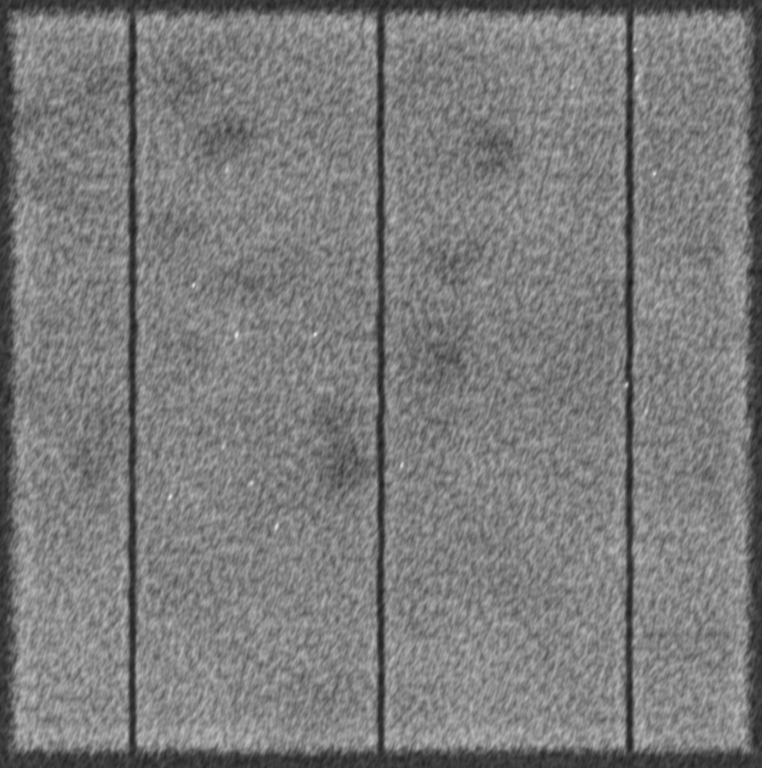
Write a Shadertoy shader that draws this texture.

```glsl
#define BASE_TONE 0.505
#define DARK_TONE 0.15
#define GROOVE_SPACING 0.326
#define GROOVE_HALF_WIDTH 0.0042
#define BORDER_WIDTH 0.016
#define GRAIN_SCALE vec2(125.0, 72.0)
#define GRAIN_AMOUNT 0.20
#define STAIN_COUNT 24
#define STAIN_DEPTH 0.17
#define SPECK_COUNT 20

vec2 hash2(vec2 p) {
    vec3 q = fract(vec3(p.xyx) * vec3(0.1031, 0.1030, 0.0973));
    q += dot(q, q.yzx + 33.33);
    return fract((q.xx + q.yz) * q.zy);
}

float cornerSlope(vec2 cell, vec2 corner, vec2 f) {
    float angle = 6.28318 * hash2(cell + corner).x;
    return dot(vec2(cos(angle), sin(angle)), f - corner);
}

float gradientNoise(vec2 p) {
    vec2 cell = floor(p), f = fract(p);
    vec2 u = f * f * f * (f * (f * 6.0 - 15.0) + 10.0);
    float low = mix(cornerSlope(cell, vec2(0, 0), f), cornerSlope(cell, vec2(1, 0), f), u.x);
    float high = mix(cornerSlope(cell, vec2(0, 1), f), cornerSlope(cell, vec2(1, 1), f), u.x);
    return mix(low, high, u.y);
}

float fbm(vec2 p) {
    float sum = 0.0, amp = 1.0;
    for (int i = 0; i < 4; i++) {
        sum += amp * gradientNoise(p);
        p = p * 2.03 + 17.7;
        amp *= 0.5;
    }
    return sum;
}

// Short, slightly slanted upright flecks
float grain(vec2 uv) {
    vec2 p = vec2(uv.x - 0.28 * uv.y, uv.y) * GRAIN_SCALE;
    return gradientNoise(p + 40.0) + 0.65 * gradientNoise(p * 1.9 + 91.0);
}

// Soft dark patches, mostly in the upper two thirds
float stains(vec2 uv) {
    vec2 warped = uv + 0.022 * vec2(fbm(uv * 18.0 + 5.0), fbm(uv * 18.0 + 60.0));
    float cover = 0.0;
    for (int i = 0; i < STAIN_COUNT; i++) {
        vec2 place = hash2(vec2(float(i), 3.0));
        vec2 shape = hash2(vec2(float(i), 11.0));
        vec2 center = vec2(place.x, mix(0.34, 0.92, place.y));
        vec2 d = (warped - center) / mix(vec2(0.018), vec2(0.040, 0.034), shape);
        cover = max(cover, exp(-dot(d, d)) * mix(0.3, 1.0, shape.x * shape.y));
    }
    return cover;
}

// Small bright upright chips
float specks(vec2 uv) {
    float cover = 0.0;
    for (int i = 0; i < SPECK_COUNT; i++) {
        vec2 place = hash2(vec2(float(i), 27.0));
        vec2 shape = hash2(vec2(float(i), 39.0));
        vec2 d = uv - vec2(place.x, mix(0.99, 0.18, place.y * place.y));
        d.x -= 0.25 * d.y;
        d /= vec2(0.0026, mix(0.003, 0.0065, shape.x));
        cover = max(cover, exp(-dot(d, d)) * mix(0.5, 1.0, shape.y));
    }
    return cover;
}

void mainImage(out vec4 fragColor, in vec2 fragCoord) {
    vec2 uv = fragCoord / iResolution.xy;
    float fleck = grain(uv);

    // Plate: broad mottling, paler toward the foot
    float tone = BASE_TONE + 0.055 * fbm(uv * 5.0 + 8.0) + 0.03 * fbm(uv * 16.0);
    tone += 0.03 * smoothstep(0.4, 0.05, uv.y);
    tone -= STAIN_DEPTH * stains(uv);

    // Distances to the outer edge and the nearest groove
    vec2 inset = min(uv, 1.0 - uv);
    float bottom = uv.y - 0.006;
    float edge = min(inset.x, min(bottom, inset.y));
    edge += 0.004 * gradientNoise(uv * 45.0) + 0.003 * fleck;
    float offset = uv.x - 0.5;
    float groove = abs(offset - GROOVE_SPACING * round(offset / GROOVE_SPACING)
        + 0.0018 * gradientNoise(vec2(uv.x * 3.0, uv.y * 38.0)));

    // Pale worn rims beside the edges
    tone += 0.055 * exp(-pow((edge - 0.034) / 0.013, 2.0));
    tone += 0.04 * exp(-pow((groove - 0.014) / 0.006, 2.0));
    tone += GRAIN_AMOUNT * fleck;

    // Cut grooves with uneven width and depth
    float wear = gradientNoise(vec2(uv.x * 7.0, uv.y * 30.0));
    float width = GROOVE_HALF_WIDTH * (1.0 + 0.35 * wear);
    float cut = 1.0 - smoothstep(width * 0.25, width * 1.9, groove);
    tone = mix(tone, DARK_TONE + 0.07 * fleck, cut * (0.92 + 0.2 * min(wear, 0.0)));

    // Dark outer border
    float border = 1.0 - smoothstep(BORDER_WIDTH * 0.4, BORDER_WIDTH * 1.65, edge);
    tone = mix(tone, DARK_TONE + 0.06 + 0.10 * fleck, border * 0.95);

    tone = mix(tone, 0.92, specks(uv) * (1.0 - border));
    fragColor = vec4(vec3(clamp(tone, 0.0, 1.0)), 1.0);
}
```
